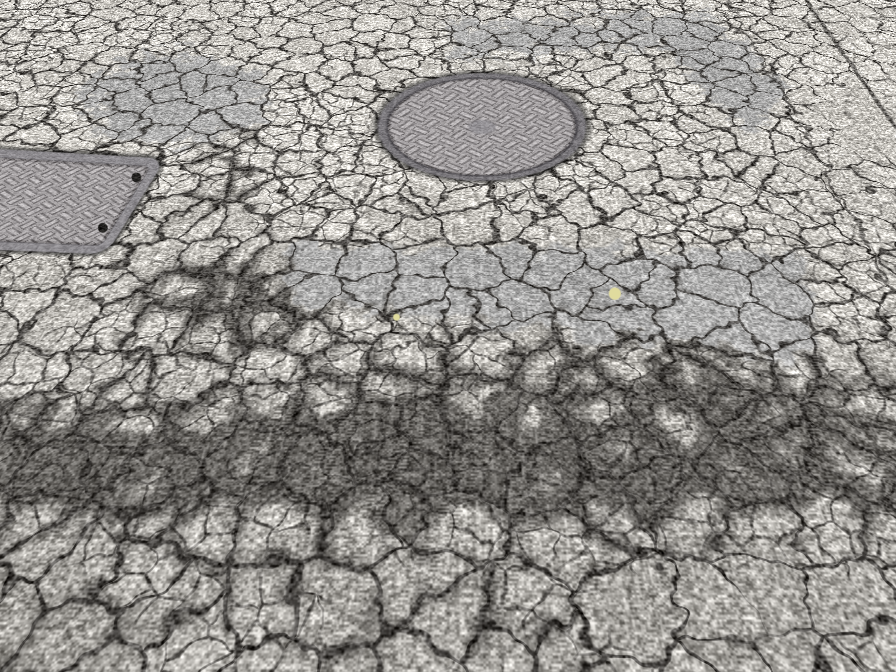
Reproduce this texture procedurally as a Shadertoy shader.

```glsl
// Worn road in perspective: cracked asphalt, repairs, a dirt band and two iron covers.
// Cracks are Voronoi borders on a projected ground plane; repairs and covers are
// distance functions in canvas units (height = 1); the grain is value noise.

const float HORIZON = 1.6, STRETCH = 1.52, CRACK_SCALE = 14., CRACK_WIDTH = .045, GRAIN = .36;
const vec3 STONE = vec3(1, .985, .955), PATCH = vec3(.665), DIRT = vec3(.375, .365, .35);
const vec3 CRACK = vec3(.23, .22, .21), IRON = vec3(.66, .645, .65), RIM = vec3(.48, .47, .485);
const vec3 LEAF = vec3(.88, .86, .62);
const vec2 ROUND_CENTER = vec2(.717, .811), ROUND_RADII = vec2(.155, .08);

float hash(vec2 p) { return fract(sin(dot(p, vec2(127.1, 311.7))) * 43758.5453); }
vec2 hash2(vec2 p) { return vec2(hash(p), hash(p + 37.3)); }
float fade(float a, float b, float x) { return 1. - smoothstep(a, b, x); }

float noise(vec2 p) {
  vec2 i = floor(p), f = fract(p), e = vec2(1, 0);
  f = f * f * (3. - 2. * f);
  return mix(mix(hash(i), hash(i + e), f.x), mix(hash(i + e.yx), hash(i + 1.), f.x), f.y);
}

float fbm(vec2 p) { return .6 * noise(p) + .4 * noise(p * 2.3 + 5.); }

float blob(vec2 p, float x, float y, float rx, float ry) {
  vec2 d = (p - vec2(x, y)) / vec2(rx, ry);
  return exp(-dot(d, d));
}

float segment(vec2 p, vec2 a, vec2 b) {
  p -= a;
  b -= a;
  return length(p - b * clamp(dot(p, b) / dot(b, b), 0., 1.));
}

// x: distance to the nearest cell border, y: random value of the cell
vec2 voronoi(vec2 p) {
  vec2 i = floor(p), cell, nearest;
  float best = 9., border = 9.;
  for (int k = 0; k < 9; k++) {
    vec2 c = i + vec2(k % 3 - 1, k / 3 - 1), r = c + hash2(c) - p;
    if (dot(r, r) < best) { best = dot(r, r); nearest = r; cell = c; }
  }
  for (int k = 0; k < 25; k++) {
    vec2 c = cell + vec2(k % 5 - 2, k / 5 - 2), r = c + hash2(c) - p;
    if (c != cell) border = min(border, dot(.5 * (r + nearest), normalize(r - nearest)));
  }
  return vec2(border, hash(cell + 71.));
}

// Alternating raised bars with dark edges
vec3 tread(vec2 p) {
  p = mat2(.78, .62, -.62, .78) * p;
  vec2 i = floor(p), f = abs(fract(p) - .5);
  if (mod(i.x + i.y, 2.) > .5) f = f.yx;
  float d = max(f.x - .46, f.y - .17);
  return IRON + .07 * fade(-.05, .05, d) - .17 * fade(.03, .13, abs(d - .04));
}

// Signed distance to the rounded cover at the left side
float squareCover(vec2 p) {
  vec2 q = p - vec2(.2465, .764);
  vec3 d = vec3(dot(q, vec2(.057, .998)), dot(q, vec2(.849, -.528)),
                dot(p - vec2(.158, .6215), vec2(-.041, -.999))) + .022;
  return length(max(d, 0.)) + min(max(d.x, max(d.y, d.z)), 0.) - .022;
}

// Coverage of the smooth repairs
float repairs(vec2 p, float wobble) {
  vec2 q = p - vec2(.815, .568);
  q.y += .06 * q.x;
  float d = length(max(abs(q) - vec2(.35, .02 + .045 * q.x), 0.)) - .04;
  d = min(d, (length((p - vec2(.26, .852)) / vec2(.13, .068)) - 1.) * .07);
  d = min(d, segment(p, vec2(.69, .942), vec2(1.02, .955)) - .022);
  d = min(d, segment(p, vec2(1.03, .94), vec2(1.12, .86)) - .042);
  return fade(-.006, .008, d + (wobble - .5) * .05);
}

float dirtAmount(vec2 p) {
  float band = (p.y - .315 + .025 * p.x) / .075;
  return exp(-band * band) * mix(.85, .6, smoothstep(.9, 1.2, p.x))
    + .42 * blob(p, .72, .42, .5, .11) + .65 * blob(p, .34, .555, .13, .06)
    + .32 * blob(p, .33, .74, .06, .1) + .3 * blob(p, 1.15, .4, .25, .08)
    + .2 * fade(.15, .3, p.y) * fade(.75, 1., p.x);
}

void mainImage(out vec4 fragColor, in vec2 fragCoord) {
  float px = 1. / iResolution.y;
  vec2 p = fragCoord * px, g = vec2(p.x - .667, STRETCH) / (HORIZON - p.y);
  float broad = fbm(g * 9.) - .5, rough = fbm(g * 38.);
  float grain = noise(g * 220.) + noise(g * 410. + 9.) - 1.;

  // Asphalt and repairs
  vec2 warp = vec2(rough, fbm(g * 38. + 50.)) - .5, plates = voronoi(g * CRACK_SCALE + warp * .4);
  float chips = voronoi(g * CRACK_SCALE * 1.9 + warp * .5).x, repair = repairs(p, rough);
  vec3 col = STONE * mix(.69, .83, smoothstep(.15, .9, p.y)) + broad * .14 + (plates.y - .5) * .06;
  col = mix(col, PATCH + broad * .08, repair * .9);

  // Dirt creeping from the cracks
  float dirt = dirtAmount(p) * (1. - .75 * repair);
  float creep = smoothstep(-.16, .18, dirt * .62 - plates.x - .05 + (rough - .5) * .35);
  col = mix(col, DIRT, creep * .9);

  // Cracks, thinner on repairs and sound areas
  float sound = blob(p, 1.3, .82, .13, .25) + .9 * blob(p, 1.13, .1, .14, .1) + .6 * blob(p, .5, 1., .4, .05);
  float strength = clamp(1.15 - sound - .5 * repair + broad * .8, 0., 1.);
  float soft = px * CRACK_SCALE / (HORIZON - p.y), width = CRACK_WIDTH * strength * (.5 + rough);
  float line = fade(width * .4, width + soft, plates.x) * smoothstep(.1, .45, strength);
  float fine = fade(.01, .06 + soft, chips) * smoothstep(-.08, .1, broad + .2 * dirt);
  line = max(line, fine * strength * (1. - repair) * .75);

  // Long seams at the right
  float seam = segment(p + warp * .005, vec2(1.198, 1), vec2(1.333, .81));
  vec2 bent = p + warp * .03, a = vec2(1.19, .82);
  seam = min(seam, min(segment(bent, vec2(1.08, 1), a), segment(bent, a, vec2(1.333, .56))));
  line = max(line, .85 * fade(.001, .003 + px, seam));
  col = mix(col, CRACK, line * .85) + grain * GRAIN * mix(1., .75, max(creep, repair));

  // Round cover: gap, rim, tread and hub
  vec2 u = (p - ROUND_CENTER) / ROUND_RADII;
  float r = length(u), aa = px / ROUND_RADII.y;
  vec3 metal = mix(tread(u * 6.), RIM + .1, fade(.1, .16, length(u)));
  metal = mix(metal, RIM, smoothstep(.89, .89 + aa, r)) - .15 * fade(.01, .02 + aa, abs(r - .9));
  col *= 1. - .5 * fade(1., 1.09, r);
  col = mix(col, metal + grain * .13, fade(1. - aa, 1. + aa, r));

  // Square cover: rim and two lift slots
  float d = squareCover(p);
  metal = tread(vec2(p.x - .62 * p.y, p.y * 1.75) * 42.);
  metal = mix(metal, RIM + .08, smoothstep(-.014, -.013 + px, d)) - .14 * fade(.001, .002 + px, abs(d + .014));
  float slot = min(length(p - vec2(.203, .736)), length(p - vec2(.153, .661)));
  metal = mix(metal, CRACK * .6, fade(.006, .007 + px, slot));
  col *= 1. - .55 * fade(0., .008, d);
  col = mix(col, metal + grain * .13, fade(-px, px, d));

  // Fallen leaves
  float leaf = min(length(p - vec2(.915, .563)) - .009, length(p - vec2(.59, .528)) - .005);
  fragColor = vec4(clamp(mix(col, LEAF, fade(-px, px, leaf)), 0., 1.), 1);
}
```
